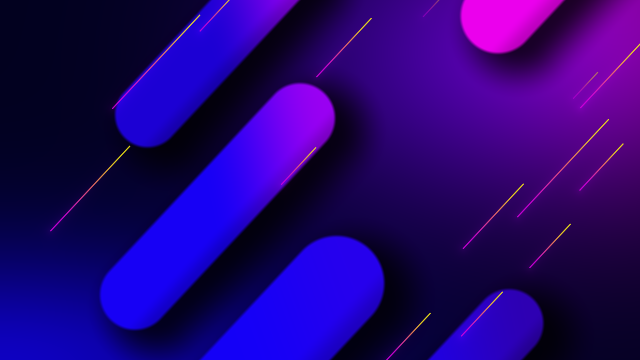
This background is drawn by a Shadertoy shader. Its source:

```glsl
// Diagonal neon capsules with soft shadows and thin light streaks on a violet gradient.

// Lengths are in canvas heights, origin at the lower left.
const vec2 AXIS = vec2(0.683, 0.731);
const vec2 SIDE = vec2(0.731, -0.683);

const vec3 NIGHT = vec3(0.006, 0.002, 0.12);
const vec3 BLUE_GLOW = vec3(0.05, 0.0, 0.64);
const vec3 INDIGO_GLOW = vec3(0.22, 0.0, 0.46);
const vec3 MAGENTA_GLOW = vec3(0.44, 0.0, 0.36);

const float CAPSULE_SOFTNESS = 0.006;
const vec2 SHADOW_OFFSET = vec2(0.055, -0.035);
const float SHADOW_BLUR = 0.10;
const float SHADOW_STRENGTH = 0.78;

const float STREAK_HALF_WIDTH = 0.0017;
const float STREAK_GLOW = 0.11;
const vec3 STREAK_TAIL = vec3(0.82, 0.0, 0.85);
const vec3 STREAK_MIDDLE = vec3(0.95, 0.40, 0.42);
const vec3 STREAK_TIP = vec3(0.97, 0.92, 0.08);

// Capsules: lower centre, radius, length; then the colours of both ends
const int CAPSULES = 5;
const vec4 CAPSULE[CAPSULES] = vec4[](
    vec4(0.410, 0.681, 0.090, 0.55), vec4(0.375, 0.181, 0.097, 0.671),
    vec4(0.477, -0.278, 0.132, 0.671), vec4(0.956, -0.389, 0.095, 0.671),
    vec4(1.384, 0.956, 0.104, 0.671));
const vec3 LOW_COLOR[CAPSULES] = vec3[](
    vec3(0.11, 0.0, 0.83), vec3(0.09, 0.0, 0.96),
    vec3(0.08, 0.0, 0.97), vec3(0.12, 0.0, 0.90),
    vec3(0.92, 0.0, 0.93));
const vec3 HIGH_COLOR[CAPSULES] = vec3[](
    vec3(0.60, 0.0, 0.95), vec3(0.60, 0.0, 0.95),
    vec3(0.15, 0.0, 0.93), vec3(0.18, 0.0, 0.70),
    vec3(0.80, 0.0, 1.0));

// Streaks: tail position, length
const int STREAKS = 14;
const vec3 STREAK[STREAKS] = vec3[](
    vec3(0.313, 0.699, 0.354), vec3(0.556, 0.914, 0.140),
    vec3(0.880, 0.787, 0.221), vec3(1.176, 0.954, 0.090),
    vec3(0.141, 0.359, 0.321), vec3(0.782, 0.488, 0.139),
    vec3(1.593, 0.727, 0.098), vec3(1.613, 0.701, 0.245),
    vec3(1.438, 0.398, 0.369), vec3(1.611, 0.472, 0.175),
    vec3(1.287, 0.310, 0.244), vec3(1.472, 0.257, 0.164),
    vec3(1.282, 0.067, 0.166), vec3(1.074, 0.000, 0.177));

// Distance to a segment that starts at the origin and follows AXIS
float segmentDistance(vec2 p, float len) {
    return length(p - AXIS * clamp(dot(p, AXIS), 0.0, len));
}

float glow(vec2 p, vec2 centre, vec2 spread) {
    vec2 d = (p - centre) / spread;
    return exp(-dot(d, d));
}

vec3 background(vec2 p) {
    return NIGHT
        + BLUE_GLOW * glow(p, vec2(0.0, -0.02), vec2(0.85, 0.33))
        + INDIGO_GLOW * glow(p, vec2(1.28, 0.84), vec2(0.55, 0.43))
        + MAGENTA_GLOW * glow(p, vec2(1.80, 1.02), vec2(0.44, 0.56));
}

vec3 capsuleColor(int i, vec2 p) {
    float along = dot(p, AXIS) / CAPSULE[i].w;
    float across = dot(p, SIDE) / CAPSULE[i].z;
    vec3 color = mix(LOW_COLOR[i], HIGH_COLOR[i],
                     smoothstep(0.45, 1.15, along + 0.1 * across));
    return color * (1.0 - 0.2 * smoothstep(0.4, 1.0, across));
}

vec3 streakColor(float t) {
    vec3 color = mix(STREAK_TAIL, STREAK_MIDDLE, smoothstep(0.1, 0.6, t));
    return mix(color, STREAK_TIP, smoothstep(0.45, 0.9, t));
}

void mainImage(out vec4 fragColor, in vec2 fragCoord) {
    vec2 p = fragCoord / iResolution.y;
    float pixel = 1.0 / iResolution.y;
    vec3 color = background(p);

    // Each capsule shades what lies below, then covers it
    float edge = max(CAPSULE_SOFTNESS, pixel);
    for (int i = 0; i < CAPSULES; i++) {
        vec2 q = p - CAPSULE[i].xy;
        float radius = CAPSULE[i].z;
        float len = CAPSULE[i].w;
        float shade = segmentDistance(q - SHADOW_OFFSET, len) - radius;
        color *= 1.0 - SHADOW_STRENGTH * (1.0 - smoothstep(-0.05, SHADOW_BLUR, shade));
        float d = segmentDistance(q, len) - radius;
        color = mix(color, capsuleColor(i, q), 1.0 - smoothstep(-edge, edge, d));
    }

    // Light streaks, the short ones dimmer
    for (int i = 0; i < STREAKS; i++) {
        vec2 q = p - STREAK[i].xy;
        float len = STREAK[i].z;
        float d = segmentDistance(q, len);
        float t = clamp(dot(q, AXIS) / len, 0.0, 1.0);
        float power = mix(0.3, 0.9, smoothstep(0.07, 0.16, len));
        float line = 1.0 - smoothstep(-0.5, 0.5, (d - STREAK_HALF_WIDTH) / pixel);
        color += STREAK_TAIL * STREAK_GLOW * power * (1.0 - t) * exp(-d / 0.012);
        color = mix(color, streakColor(t), line * power);
    }

    fragColor = vec4(clamp(color, 0.0, 1.0), 1.0);
}
```
